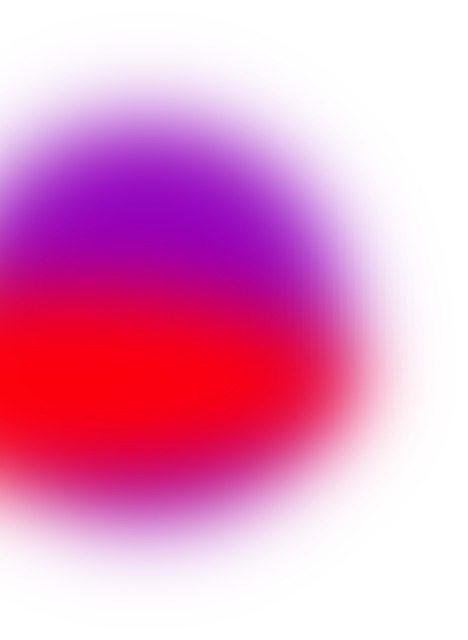
Reproduce this background procedurally as a WebGL 2 fragment shader.

```glsl
#version 300 es
precision highp float;
// Two soft glows on white: a violet disc beneath a flat red ellipse.

#define VIOLET vec3(0.57, 0.0, 0.74)
#define RED vec3(1.0, 0.0, 0.04)
#define PAPER vec3(1.0)
#define VIOLET_CENTER vec2(0.228, 0.499)
#define VIOLET_RADII vec2(0.31)
#define RED_CENTER vec2(0.098, 0.405)
#define RED_RADII vec2(0.456, 0.146)
#define BLUR 0.0625
#define STEPS 32

uniform vec2 u_resolution;
out vec4 fragColor;

// Cumulative normal distribution, tanh approximation.
float normalCdf(float z) {
    z = clamp(z, -4.0, 4.0);
    return 0.5 + 0.5 * tanh(z * (0.7979 + 0.0357 * z * z));
}

// Gaussian-blurred ellipse: exact in y for each chord, summed over x.
float blurredEllipse(vec2 p, vec2 radii) {
    float sum = 0.0, total = 0.0;
    for (int i = 0; i < STEPS; i++) {
        float t = mix(-3.0, 3.0, (float(i) + 0.5) / float(STEPS));
        float weight = exp(-0.5 * t * t);
        float x = (p.x + t * BLUR) / radii.x;
        float chord = radii.y * sqrt(max(0.0, 1.0 - x * x));
        sum += weight * (normalCdf((p.y + chord) / BLUR) - normalCdf((p.y - chord) / BLUR));
        total += weight;
    }
    return sum / total;
}

void main() {
    // Canvas height is one unit.
    vec2 p = gl_FragCoord.xy / u_resolution.y;

    // Layer the glows from back to front.
    vec3 color = PAPER;
    color = mix(color, VIOLET, blurredEllipse(p - VIOLET_CENTER, VIOLET_RADII));
    color = mix(color, RED, blurredEllipse(p - RED_CENTER, RED_RADII));
    fragColor = vec4(color, 1.0);
}
```
